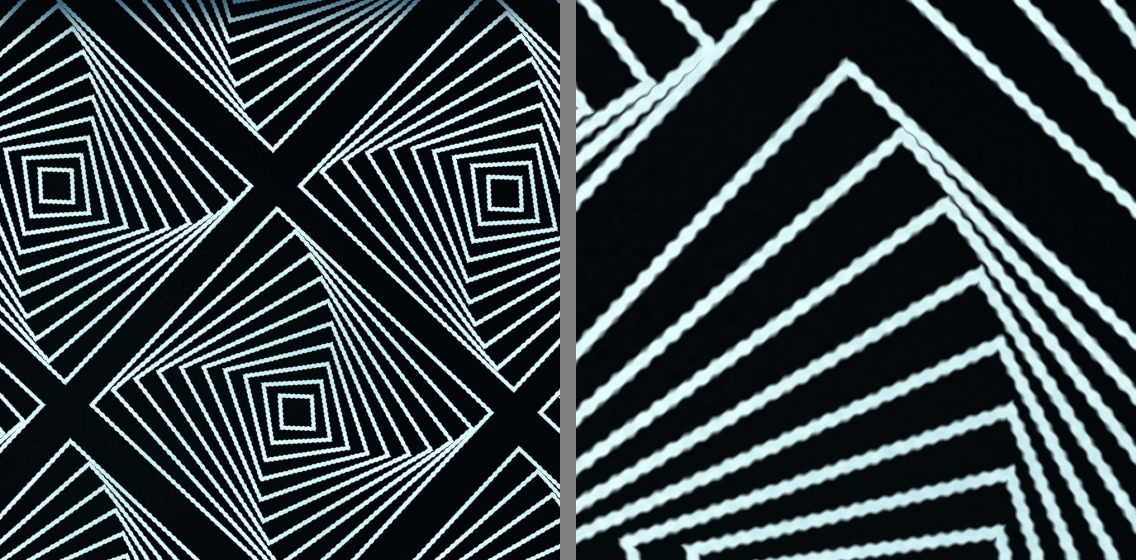
Left, the full canvas; right, a detail of the centre.
Reproduce this pattern procedurally as a WebGL 2 fragment shader.

```glsl
#version 300 es
precision highp float;
// Woven cloth of diamonds, each a stack of ten nested squares that twist as
// they grow. Two interleaved grids place the diamonds on a slightly bent
// sheet; thin distance bands draw the lines, gradient noise adds wear.

uniform vec2 u_resolution;
out vec4 fragColor;

const float TAU = 6.2831853;
const int RINGS = 10;
const vec2 PERIOD = vec2(0.801, 0.818);
const vec2 ORIGIN = vec2(0.530, 0.264);
const vec2 HALF_STEP = vec2(0.4005, 0.397);   // offset of the second grid
const vec2 DRIFT = vec2(-0.009, 0.006);       // centre shift of the outer ring
const float HALF_WIDTH = 0.0037;
const float THREAD = 0.0085;                  // spacing of the weave

const vec3 INK = vec3(0.008, 0.018, 0.035);
const vec3 TEAL_SHEEN = vec3(0.018, 0.055, 0.065);
const vec3 ICE = vec3(0.89, 0.985, 0.995);
const vec3 PALE_BLUE = vec3(0.66, 0.84, 0.87);
const vec3 DUSK_BLUE = vec3(0.24, 0.41, 0.50);

vec2 hashGradient(vec2 cell) {
    float h = fract(sin(dot(cell, vec2(127.1, 311.7))) * 43758.5);
    return vec2(cos(TAU * h), sin(TAU * h));
}

float gradientNoise(vec2 p) {
    vec2 i = floor(p), f = fract(p);
    vec2 u = f * f * f * (f * (f * 6.0 - 15.0) + 10.0);
    float a = dot(hashGradient(i), f);
    float b = dot(hashGradient(i + vec2(1, 0)), f - vec2(1, 0));
    float c = dot(hashGradient(i + vec2(0, 1)), f - vec2(0, 1));
    float d = dot(hashGradient(i + vec2(1, 1)), f - vec2(1, 1));
    return mix(mix(a, b, u.x), mix(c, d, u.x), u.y);
}

// Lean and bend of the sheet, relative to the first diamond.
vec2 flattenSheet(vec2 p) {
    vec2 d = p - ORIGIN;
    d.y += 0.017 * d.x;
    d.x += 0.081 * d.y - 0.0218 * d.y * d.y;
    return d;
}

vec2 centredCell(vec2 p, vec2 period) {
    return p - period * round(p / period);
}

// Distance to the outline of a square with corners on the axes.
float diamondOutline(vec2 p, float radius) {
    return abs(abs(p.x) + abs(p.y) - radius) * 0.7071;
}

mat2 rotation(float angle) {
    float c = cos(angle), s = sin(angle);
    return mat2(c, s, -s, c);
}

// Nearest line of one stack of twisting squares.
float twistedStack(vec2 p) {
    float nearest = 1.0;
    for (int i = 0; i < RINGS; i++) {
        float k = float(i);
        float growth = k / float(RINGS - 1);
        float radius = 0.0404 + 0.0328 * k + 0.00026 * k * k;
        float twist = radians(46.0 - 5.1 * k);
        vec2 q = rotation(twist) * (p - DRIFT * growth * growth);
        nearest = min(nearest, diamondOutline(q, radius));
    }
    return nearest;
}

void main() {
    float side = min(u_resolution.x, u_resolution.y);
    vec2 uv = gl_FragCoord.xy / side;
    float softness = max(0.0016, 0.8 / side);

    // Small steps along the lines from the crossing threads
    vec2 woven = uv + 0.0006 * sin(uv.yx * TAU / THREAD);

    // Two interleaved grids of diamonds
    vec2 sheet = flattenSheet(woven);
    float d = min(twistedStack(centredCell(sheet, PERIOD)),
                  twistedStack(centredCell(sheet - HALF_STEP, PERIOD)));
    float line = 1.0 - smoothstep(HALF_WIDTH - softness, HALF_WIDTH + softness, d);

    // Uneven dye and a dim upper edge
    float patches = gradientNoise(uv * 5.0 + 3.7);
    float fibre = gradientNoise(uv * vec2(130.0, 150.0));
    float lit = 1.0 - smoothstep(0.915, 1.0, uv.y + 0.02 * patches - 0.015 * uv.x);

    // Dark cloth, with a teal sheen toward the lower left
    float sheen = smoothstep(0.75, 0.1, length(uv - vec2(0.18, 0.32)));
    vec3 cloth = mix(INK, TEAL_SHEEN, clamp(sheen * (0.5 + 0.4 * patches + 0.5 * fibre), 0.0, 1.0));

    // Bright threads, bluer where worn or in shade
    float wear = clamp(0.12 + 0.5 * patches + 0.35 * fibre, 0.0, 1.0);
    vec3 thread = mix(DUSK_BLUE, mix(ICE, PALE_BLUE, wear), lit);

    fragColor = vec4(mix(cloth, thread, line), 1.0);
}
```
